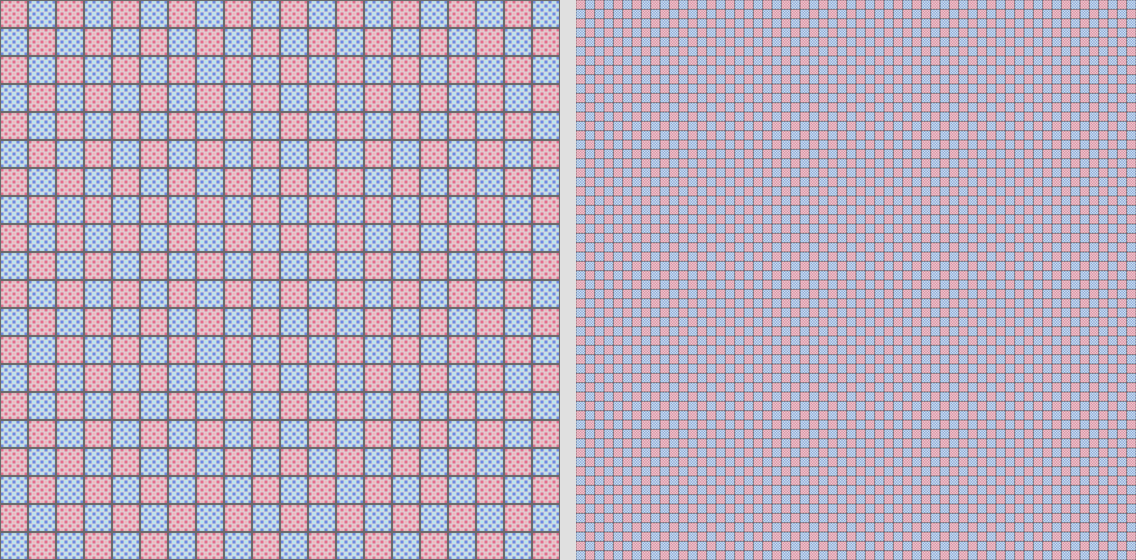
Left: one tile. Right: repeated 3 by 3.
A Shadertoy shader for this pattern:

```glsl
// Pink and blue checked tiles of small two-tone squares, divided by a grey grid.

const float TILES = 20.0;        // tiles across and down
const float DOTS = 7.0;          // small squares across one tile
const float DOT_SIZE = 0.77;     // side of a small square, in dot pitches
const float LINE_WIDTH = 0.078;  // grid line, in tiles

const vec3 GROUND     = vec3(0.85);
const vec3 GRID       = vec3(0.42);
const vec3 PINK_DARK  = vec3(0.90, 0.42, 0.55);
const vec3 PINK_LIGHT = vec3(0.95, 0.71, 0.75);
const vec3 BLUE_DARK  = vec3(0.42, 0.54, 0.90);
const vec3 BLUE_LIGHT = vec3(0.71, 0.90, 0.95);

// 0 or 1 in alternating cells
float checker(vec2 cell) {
    return mod(cell.x + cell.y, 2.0);
}

// Coverage of a centred square, smoothed over one pixel
float squareMask(vec2 p, float side, float pixel) {
    vec2 cover = clamp((0.5 * side - abs(p)) / pixel + 0.5, 0.0, 1.0);
    return cover.x * cover.y;
}

// Small squares inside one tile, dark ones in its corners
vec3 dottedTile(vec2 local, vec3 dark, vec3 light, float pixel) {
    vec2 p = local * DOTS;
    vec3 ink = mix(dark, light, checker(floor(p)));
    float dot = squareMask(fract(p) - 0.5, DOT_SIZE, pixel * DOTS);
    return mix(GROUND, ink, dot);
}

void mainImage(out vec4 fragColor, in vec2 fragCoord) {
    vec2 p = fragCoord / iResolution.xy * TILES;
    float pixel = TILES / min(iResolution.x, iResolution.y);
    vec2 local = fract(p);

    // Alternate the two colour pairs
    float pink = checker(floor(p));
    vec3 dark = mix(BLUE_DARK, PINK_DARK, pink);
    vec3 light = mix(BLUE_LIGHT, PINK_LIGHT, pink);
    vec3 color = dottedTile(local, dark, light, pixel);

    // Grid lines centred on the tile borders
    float inside = squareMask(local - 0.5, 1.0 - LINE_WIDTH, pixel);
    fragColor = vec4(mix(GRID, color, inside), 1.0);
}
```
